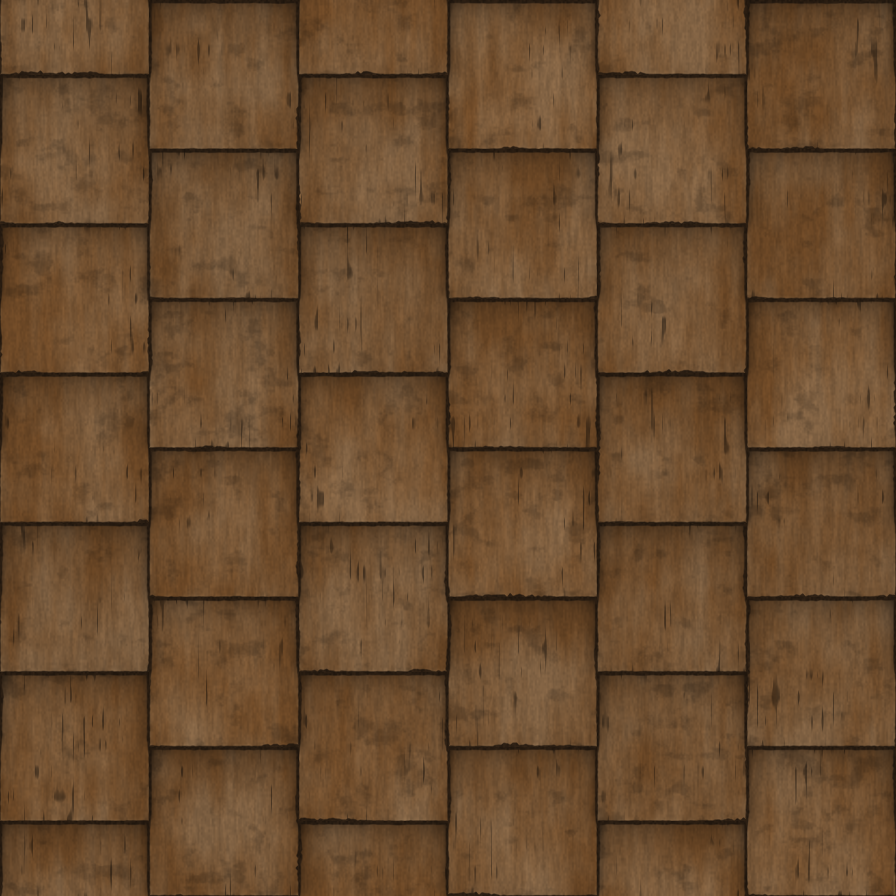
A WebGL 2 fragment shader for this texture:

```glsl
#version 300 es
precision highp float;
// Six by six worn wooden shingles, alternate columns lowered by half a shingle.
// Each cell has its own seeded grain, stains and cracks, shaded under the
// overlapping neighbours; cell numbers wrap so the sheet tiles seamlessly.
uniform vec2 u_resolution;
out vec4 fragColor;

// Integer hash of a lattice point and a seed, 0 to 1
float hash(vec2 p, float seed) {
  uvec3 q = uvec3(ivec3(vec3(p, seed)) + 64) * uvec3(1664525u, 22695477u, 69069u);
  uint h = q.x ^ (q.y >> 3) ^ (q.z << 5);
  h = (h ^ (h >> 16)) * 73244475u;
  h = (h ^ (h >> 15)) * 73244475u;
  h ^= h >> 16;
  return float(h & 65535u) / 65535.0;
}

float noise(vec2 p, float seed) {
  vec2 i = floor(p), f = fract(p);
  f = f * f * (3.0 - 2.0 * f);
  return mix(mix(hash(i, seed), hash(i + vec2(1, 0), seed), f.x),
             mix(hash(i + vec2(0, 1), seed), hash(i + vec2(1, 1), seed), f.x), f.y);
}

float fbm(vec2 p, float seed) {
  float sum = 0.0, weight = 0.5;
  for (int i = 0; i < 4; i++) {
    sum += weight * noise(p, seed + 41.0 * float(i));
    p *= 2.1;
    weight *= 0.5;
  }
  return sum / 0.9375;
}

// Ragged depth of the broken edge at distance t along one side
float chipDepth(float t, float seed) {
  float cluster = smoothstep(0.5, 0.85, noise(vec2(t * 5.0, 0.5), seed));
  float teeth = noise(vec2(t * 48.0, 0.5), seed + 7.0);
  return 0.003 + 0.005 * teeth + 0.024 * cluster * teeth;
}

void main() {
  // Staggered cells
  vec2 p = 6.0 * gl_FragCoord.xy / u_resolution;
  float column = floor(p.x);
  p.y += 0.5 * (1.0 - mod(column, 2.0));
  float seed = 1.0 + column + 6.0 * mod(floor(p.y), 6.0);
  vec2 uv = fract(p);
  float px = 6.0 / min(u_resolution.x, u_resolution.y);
  float top = 1.0 - uv.y;
  float side = min(uv.x, 1.0 - uv.x);
  float sideSeed = seed + (uv.x < 0.5 ? 300.0 : 400.0);

  // Weathered wood: grey in the middle, rusty stains toward the edges
  float patches = fbm(uv * vec2(3.0, 2.2), seed + 50.0);
  float streaks = fbm(uv * vec2(13.0, 1.6), seed + 90.0);
  float centre = smoothstep(0.0, 0.35, side) * smoothstep(0.0, 0.6, top);
  float grey = clamp(0.5 + 1.5 * (patches - 0.5) + 0.9 * (streaks - 0.5)
                     + 0.32 * (centre - 0.5) + 0.25 * (hash(vec2(3, 5), seed) - 0.5), 0.0, 1.0);
  vec3 wood = mix(vec3(0.40, 0.265, 0.14), vec3(0.48, 0.365, 0.25), grey);

  // Vertical grain, fine speckle and smudges
  float grain = 0.5 * noise(uv * vec2(42.0, 5.0), seed + 130.0)
              + 0.5 * noise(uv * vec2(85.0, 16.0), seed + 140.0);
  float speckle = noise(uv * vec2(80.0, 55.0), seed + 150.0);
  wood *= 1.0 + 0.20 * (grain - 0.5) + 0.10 * (speckle - 0.5);
  float smudge = smoothstep(0.58, 0.8, fbm(uv * vec2(7.0, 9.0), seed + 170.0));
  wood *= 1.0 - 0.16 * smudge;

  // Sparse hairline cracks and short scratches
  float crack = smoothstep(0.80, 0.95, noise(uv * vec2(55.0, 6.0), seed + 190.0));
  crack *= smoothstep(0.5, 0.75, noise(uv * vec2(5.0, 3.0), seed + 200.0));
  wood *= 1.0 - 0.38 * crack;

  // Soft shadow below the upper shingle and beside the neighbours
  float upper = smoothstep(0.42, 0.58, uv.y);
  float shadow = 0.36 * exp(-top / 0.11) * (0.7 + 0.6 * streaks)
               + 0.30 * exp(-side / 0.045) * upper
               + 0.10 * exp(-side / 0.05) + 0.08 * exp(-uv.y / 0.04);
  wood *= 1.04 - min(shadow, 0.6);
  wood *= 0.97 + 0.06 * hash(vec2(1, 2), seed);

  // Pale worn rim on the exposed lower edges
  float rim = exp(-uv.y / 0.012) + exp(-side / 0.010) * (1.0 - upper);
  rim *= smoothstep(0.3, 0.7, noise(uv * 24.0, seed + 220.0));
  wood += vec3(0.11, 0.10, 0.08) * min(rim, 1.0);

  // Dark joints: clean above, chipped below and along the sides
  float topGap = 0.018 + 0.008 * noise(vec2(uv.x * 30.0, 0.5), seed + 240.0);
  float sideGap = mix(0.7 * chipDepth(uv.y, sideSeed),
                      0.012 + 0.5 * chipDepth(uv.y, sideSeed), upper);
  float bottomGap = chipDepth(uv.x, seed + 260.0);
  float joint = max(1.0 - smoothstep(-px, px, top - topGap),
                max(1.0 - smoothstep(-px, px, side - sideGap),
                    1.0 - smoothstep(-px, px, uv.y - bottomGap)));
  vec3 gapColor = vec3(0.13, 0.09, 0.055) * (0.8 + 0.5 * speckle);
  fragColor = vec4(mix(wood, gapColor, 0.92 * joint), 1.0);
}
```
